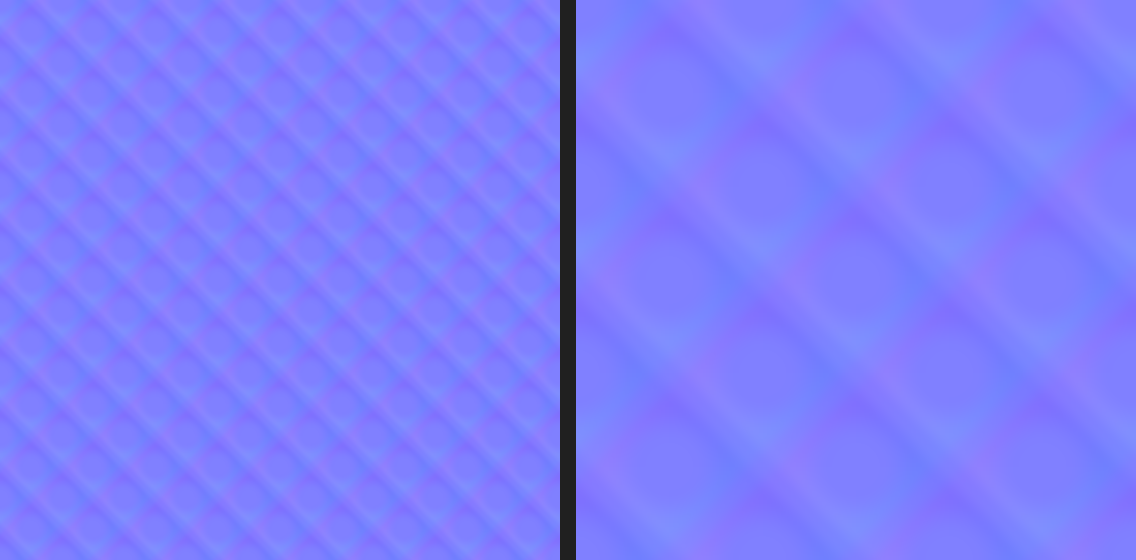
Left, the full canvas; right, a detail of the centre.
A WebGL 2 fragment shader for this texture map:

```glsl
#version 300 es
precision highp float;
// Tangent-space normal map of softly padded diamond quilting.
// Two diagonal sawtooth coordinates fold the canvas into diamonds; each one has
// a flat round middle, sloping flanks and a smooth valley along the seams.

uniform vec2 u_resolution;
out vec4 fragColor;

const float REPEATS = 9.0;      // diamonds across and down
const float SLOPE = 0.12;       // steepest tilt of the normal
const float FLAT_EDGE = 0.36;   // where the flat middle ends (seam is at 1)
const float FLANK_EDGE = 0.96;  // where the flank is steepest
const float SEAM_WIDTH = 0.32;  // softness of the valley

// Diagonal coordinates inside one diamond, each from -1 to 1.
vec2 diamondCoords(vec2 uv, float repeats) {
    vec2 p = uv * repeats;
    vec2 diagonal = vec2(p.x + p.y, p.x - p.y);
    return 2.0 * fract(diagonal + 0.5) - 1.0;
}

// Outward slope of the padding along the two diagonals.
vec2 paddingSlope(vec2 q, float flatEdge, float flankEdge, float seamWidth) {
    float radius = max(length(q), 1e-4);
    float flank = smoothstep(flatEdge, flankEdge, radius);
    vec2 valley = smoothstep(vec2(0.0), vec2(seamWidth), 1.0 - abs(q));
    return q / radius * flank * valley;
}

// Turns diagonal slopes into a unit normal in canvas axes.
vec3 slopeToNormal(vec2 s, float strength) {
    vec2 tilt = -strength * vec2(s.x + s.y, s.x - s.y) * inversesqrt(2.0);
    return vec3(tilt, sqrt(1.0 - dot(tilt, tilt)));
}

void main() {
    vec2 uv = gl_FragCoord.xy / u_resolution;
    vec2 q = diamondCoords(uv, REPEATS);
    vec2 slope = paddingSlope(q, FLAT_EDGE, FLANK_EDGE, SEAM_WIDTH);
    vec3 normal = slopeToNormal(slope, SLOPE);
    fragColor = vec4(0.5 + 0.5 * normal, 1.0);
}
```
